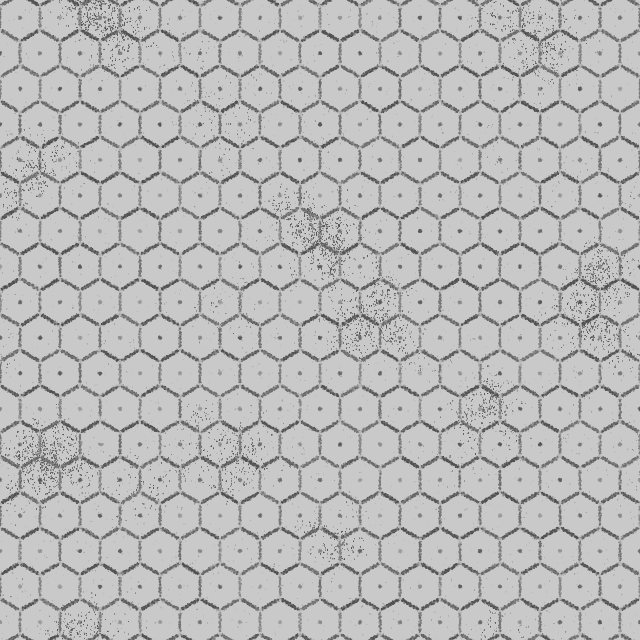
Give the GLSL for this pattern, as a Shadertoy shader.

```glsl
const float COLUMNS = 16.0;
const float ROWS = 18.0;
const float ROW_PITCH = COLUMNS / ROWS;      // in cell widths
const float DIAGONAL_HALF_WIDTH = 0.040;
const float UPRIGHT_HALF_WIDTH = 0.030;
const float END_GAP = 0.13;                  // share of an edge left open at each end
const float DOT_RADIUS = 0.050;
const float EDGE_SOFTNESS = 0.022;
const float MOTTLE_SCALE = 250.0;
const float STAIN_GRID = 6.0;
const vec2 GRAIN_SCALE = vec2(470.0, 360.0);
const vec2 STREAK_SCALE = vec2(95.0, 13.0);
const vec3 PAPER = vec3(0.79);
const vec3 INK = vec3(0.31);

vec2 hash2(vec2 p) {
    vec3 q = fract(p.xyx * vec3(0.1031, 0.1030, 0.0973));
    q += dot(q, q.yzx + 33.33);
    return fract((q.xx + q.yz) * q.zy);
}

// Cellular noise: distance to the nearest point, and that point's random value
vec2 cellular(vec2 p) {
    vec2 cell = floor(p);
    vec2 nearest = vec2(9.0, 0.0);
    for (int y = -1; y <= 1; y++)
    for (int x = -1; x <= 1; x++) {
        vec2 id = cell + vec2(x, y);
        float d = length(id + hash2(id + 50.0) - p);
        if (d < nearest.x) nearest = vec2(d, hash2(id + 91.0).x);
    }
    return nearest;
}

float segmentDistance(vec2 p, vec2 a, vec2 b) {
    vec2 ab = b - a;
    return length(p - a - ab * clamp(dot(p - a, ab) / dot(ab, ab), 0.0, 1.0));
}

// Centre of the hexagon that holds p, from two interleaved grids
vec2 hexCentre(vec2 p) {
    vec2 period = vec2(1.0, 2.0 * ROW_PITCH);
    vec2 evenStart = vec2(0.0, 0.5 * ROW_PITCH);
    vec2 oddStart = vec2(0.5, 1.5 * ROW_PITCH);
    vec2 even = evenStart + period * floor((p - evenStart) / period + 0.5);
    vec2 odd = oddStart + period * floor((p - oddStart) / period + 0.5);
    vec2 regular = vec2(1.0, sqrt(0.75) / ROW_PITCH);
    return length((p - even) * regular) < length((p - odd) * regular) ? even : odd;
}

// Worn brush dash over a faint full-length trace
float edgeInk(vec2 p, vec2 a, vec2 b, float halfWidth, float mottle, float soft) {
    float dash = segmentDistance(p, mix(a, b, END_GAP), mix(b, a, END_GAP));
    dash += (mottle - 0.45) * 0.045;
    float trace = segmentDistance(p, a, b);
    float faint = 0.26 * smoothstep(halfWidth + soft, 0.0, trace);
    return max(faint, smoothstep(halfWidth + soft, halfWidth - soft, dash));
}

float edgeStrength(vec2 midpoint) {
    return mix(0.75, 1.1, hash2(floor(midpoint * vec2(4.0, 4.0 / ROW_PITCH) + 0.5) + 17.0).x);
}

float hexInk(vec2 p, float mottle, float soft) {
    vec2 centre = hexCentre(p);
    vec2 local = p - centre;
    vec2 side = vec2(local.x < 0.0 ? -1.0 : 1.0, local.y < 0.0 ? -1.0 : 1.0);
    vec2 folded = abs(local);
    vec2 apex = vec2(0.0, ROW_PITCH * 2.0 / 3.0);
    vec2 shoulder = vec2(0.5, ROW_PITCH / 3.0);

    float diagonal = edgeInk(folded, apex, shoulder, DIAGONAL_HALF_WIDTH, mottle, soft);
    diagonal *= 0.98 * edgeStrength(centre + side * 0.5 * (apex + shoulder));
    float upright = edgeInk(folded, shoulder, shoulder * vec2(1.0, -1.0), UPRIGHT_HALF_WIDTH, mottle, soft);
    upright *= 0.72 * edgeStrength(centre + vec2(0.5 * side.x, 0.0));

    vec2 cellRandom = hash2(floor(centre * vec2(2.0, 2.0 / ROW_PITCH) + 0.5) + 7.0);
    float spot = length(local) + (mottle - 0.45) * 0.03;
    spot = smoothstep(DOT_RADIUS + soft, DOT_RADIUS - soft, spot) * mix(0.35, 0.95, cellRandom.x);

    return max(max(diagonal, upright) * mix(1.1, 0.6, mottle), spot);
}

// Scattered stains, a few strong and most weak; wraps at the canvas edge
float stainDensity(vec2 uv) {
    vec2 p = uv * STAIN_GRID;
    p += 0.10 * sin(p.yx * 6.3 + 1.0) + 0.05 * sin(p.yx * 18.8);
    float density = 0.0;
    for (int y = -1; y <= 1; y++)
    for (int x = -1; x <= 1; x++) {
        vec2 cell = floor(p) + vec2(x, y);
        vec2 id = mod(cell, STAIN_GRID);
        vec2 random = hash2(id + 23.0);
        vec2 offset = p - cell - hash2(id + 5.0);
        density += pow(random.x, 3.5) * exp(-dot(offset, offset) / mix(0.03, 0.12, random.y));
    }
    return density;
}

float grimeInk(vec2 uv) {
    float streak = smoothstep(0.75, 0.1, cellular(uv * STREAK_SCALE).x);
    float clump = smoothstep(0.9, 0.1, cellular(uv * 55.0).x);
    float density = stainDensity(uv) * (0.2 + 0.45 * streak + 0.35 * clump) + 0.025 * streak * clump;
    vec2 grain = cellular(uv * GRAIN_SCALE);
    float shown = smoothstep(0.97, 0.90, grain.y + 0.95 - min(density, 0.75));
    return shown * smoothstep(0.8, 0.25, grain.x) * mix(0.55, 1.0, fract(grain.y * 37.0));
}

void mainImage(out vec4 fragColor, in vec2 fragCoord) {
    vec2 uv = fragCoord / iResolution.y;
    float soft = max(EDGE_SOFTNESS, 0.7 * COLUMNS / iResolution.y);
    float mottle = cellular(uv * MOTTLE_SCALE).x;
    float ink = max(hexInk(uv * COLUMNS, mottle, soft), grimeInk(uv));
    fragColor = vec4(mix(PAPER, INK, clamp(ink, 0.0, 1.0)), 1.0);
}
```
